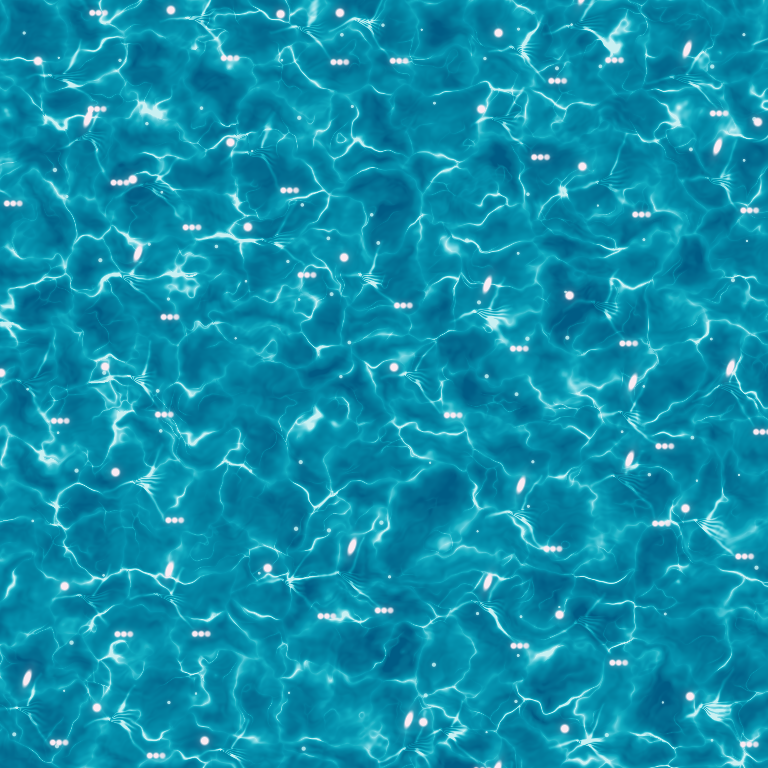
Give the GLSL for this texture, as a WebGL 1 fragment shader.

```glsl
precision highp float;
// Sunlit pool water: a warped Voronoi web of caustic lines over clouded,
// rippled blue, with scattered flares (fan, arms, glints) and tiny specks.
// All layers add to one tone, which a colour ramp turns into water.

uniform vec2 u_resolution;

#define CELLS vec2(13.0, 16.0)
#define WARP 1.3
#define BASE_TONE 0.34
#define CLOUD 0.50
#define RIPPLE 0.17
#define CELL_GLOW 0.34
#define LINE_WIDTH 0.032
#define LINE_GAIN 0.72
#define FLARE_GRID 7.0
#define FLARE_SCALE 24.0
#define SPECK_GRID 17.0
#define SPECK_SHARE 0.36

vec2 hash2(vec2 p) {
  vec3 h = fract(p.xyx * vec3(0.1031, 0.1030, 0.0973));
  h += dot(h, h.yzx + 33.33);
  return fract((h.xx + h.yz) * h.zy);
}

float cornerSlope(vec2 cell, vec2 f, vec2 corner) {
  return dot(2.0 * hash2(cell + corner) - 1.0, f - corner);
}

float gradientNoise(vec2 p) {
  vec2 i = floor(p), f = fract(p);
  vec2 u = f * f * f * (f * (f * 6.0 - 15.0) + 10.0);
  float low = mix(cornerSlope(i, f, vec2(0.0)), cornerSlope(i, f, vec2(1.0, 0.0)), u.x);
  float high = mix(cornerSlope(i, f, vec2(0.0, 1.0)), cornerSlope(i, f, vec2(1.0)), u.x);
  return 1.6 * mix(low, high, u.y);
}

float fbm(vec2 p) {
  float sum = 0.0, amp = 0.5;
  for (int i = 0; i < 4; i++) {
    sum += amp * gradientNoise(p);
    p = mat2(1.6, 1.2, -1.2, 1.6) * p + 17.3;
    amp *= 0.5;
  }
  return sum;
}

// x: rounded distance to the cell edge, y: how level that edge is, z: cell id
vec3 web(vec2 p) {
  vec2 i = floor(p), f = fract(p), site = vec2(0.0), id = vec2(0.0);
  float nearest = 8.0;
  for (int y = -1; y <= 1; y++) for (int x = -1; x <= 1; x++) {
    vec2 g = vec2(x, y);
    vec2 r = g + 0.1 + 0.8 * hash2(i + g) - f;
    if (dot(r, r) < nearest) { nearest = dot(r, r); site = r; id = i + g; }
  }
  float edge = 1.0, closest = 8.0, level = 0.0;
  for (int y = -1; y <= 1; y++) for (int x = -1; x <= 1; x++) {
    vec2 g = vec2(x, y);
    vec2 r = g + 0.1 + 0.8 * hash2(i + g) - f;
    vec2 span = r - site;
    if (dot(span, span) > 0.0001) {
      vec2 n = normalize(span);
      float d = dot(0.5 * (r + site), n);
      if (d < closest) { closest = d; level = abs(n.y); }
      float k = max(0.08 - abs(edge - d), 0.0);
      edge = min(edge, d) - k * k / 0.32;
    }
  }
  return vec3(max(edge, 0.0), level, hash2(id + 5.0).x);
}

float stroke(vec2 q, vec2 a, vec2 b) {
  float h = clamp(dot(q - a, b - a) / dot(b - a, b - a), 0.0, 1.0);
  float d = length(q - mix(a, b, h)) / 0.055;
  return (1.0 - 0.6 * h) * exp(-d * d);
}

float spot(vec2 q, float radius) {
  float d = length(q) / radius;
  return 1.0 - smoothstep(0.5, 1.3, d) + 0.25 * exp(-0.5 * d * d);
}

// x: fan and arms of light, y: white glints
vec2 flare(vec2 q, vec2 bend, vec2 pick) {
  vec2 s = q + 0.7 * bend;
  vec2 a = s - vec2(-0.5, 0.1);
  float r = length(a), angle = atan(a.y, a.x + 0.001);
  float fan = smoothstep(-0.6, -0.5, angle) * (1.0 - smoothstep(0.12, 0.22, angle));
  fan *= (1.0 - smoothstep(0.65, 1.15, r)) * (0.6 + 0.4 * sin(angle * 38.0 + 2.0 * r));
  float arms = stroke(s, vec2(0.0, -0.1), vec2(0.7, -1.0))
             + stroke(s, vec2(0.0, 0.2), vec2(0.45, 1.15))
             + stroke(s, vec2(-0.4, 0.1), vec2(-1.2, -0.15));
  vec2 tall = q - vec2(-0.05, 0.9);
  tall = vec2(tall.x - 0.3 * tall.y, 0.45 * tall.y);
  float glint = pick.x < 0.6 ? spot(q - vec2(-0.9, 0.4), 0.14) : spot(tall, 0.12);
  for (int k = 0; k < 3; k++)
    glint += spot(q - vec2(0.75 + 0.2 * float(k), -1.1), 0.1) * (0.9 - 0.1 * float(k));
  return vec2(0.75 * fan + arms, glint);
}

vec3 waterColour(float t) {
  vec3 c = mix(vec3(0.0, 0.36, 0.52), vec3(0.01, 0.43, 0.57), smoothstep(0.0, 0.2, t));
  c = mix(c, vec3(0.01, 0.51, 0.63), clamp((t - 0.2) / 0.2, 0.0, 1.0));
  c = mix(c, vec3(0.02, 0.58, 0.69), clamp((t - 0.4) / 0.2, 0.0, 1.0));
  c = mix(c, vec3(0.07, 0.68, 0.76), clamp((t - 0.6) / 0.15, 0.0, 1.0));
  c = mix(c, vec3(0.41, 0.82, 0.87), clamp((t - 0.75) / 0.17, 0.0, 1.0));
  return mix(c, vec3(0.78, 0.94, 0.95), clamp((t - 0.92) / 0.2, 0.0, 1.0));
}

void main() {
  vec2 uv = gl_FragCoord.xy / u_resolution.y;
  vec2 warp = vec2(fbm(uv * 9.0), fbm(uv * 9.0 + 40.0));

  // Clouded, rippled body of water
  float tone = BASE_TONE + CLOUD * fbm(uv * 11.0 + 80.0);
  tone += RIPPLE * gradientNoise(uv * vec2(28.0, 52.0) + 5.0 * warp);
  tone += 0.08 * gradientNoise(uv * vec2(60.0, 95.0) + 9.0 * warp.yx);

  // Caustic web: dark hollows, glowing rims, broken bright lines
  vec2 p = uv * CELLS + WARP * warp;
  vec3 cell = web(p), fine = web(p * 1.7 + 1.5 * warp.yx + 30.0);
  float lit = smoothstep(-0.15, 0.5, gradientNoise(uv * 18.0 + 7.0));
  float litFine = smoothstep(0.0, 0.5, gradientNoise(uv * 20.0 + 60.0));
  tone += CELL_GLOW * exp(-6.0 * cell.x) - 0.2 * cell.z * smoothstep(0.05, 0.35, cell.x);
  tone += LINE_GAIN * lit * mix(0.35, 1.0, cell.y) * exp(-cell.x / LINE_WIDTH);
  tone += 0.45 * LINE_GAIN * litFine * exp(-fine.x / LINE_WIDTH);

  // Flares on a jittered grid
  vec2 light = vec2(0.0), home = floor(uv * FLARE_GRID);
  for (int y = -1; y <= 1; y++) for (int x = -1; x <= 1; x++) {
    vec2 id = home + vec2(x, y), pick = hash2(id + 91.0);
    vec2 centre = (id + 0.1 + 0.8 * hash2(id + 23.0)) / FLARE_GRID;
    if (pick.y < 0.8) light += flare((uv - centre) * FLARE_SCALE, warp, pick);
  }

  // Tiny specks
  vec2 speckId = floor(uv * SPECK_GRID), chance = hash2(speckId + 57.0);
  vec2 offset = fract(uv * SPECK_GRID) - 0.2 - 0.6 * hash2(speckId + 11.0);
  float speck = step(chance.x, SPECK_SHARE) * spot(offset, mix(0.025, 0.05, chance.y));

  vec3 colour = waterColour(tone + 0.5 * min(light.x, 1.2));
  colour = mix(colour, vec3(0.78, 0.95, 0.96), 0.85 * min(speck, 1.0));
  colour = mix(colour, vec3(0.98, 0.92, 0.95), min(light.y, 1.0));
  gl_FragColor = vec4(colour, 1.0);
}
```
